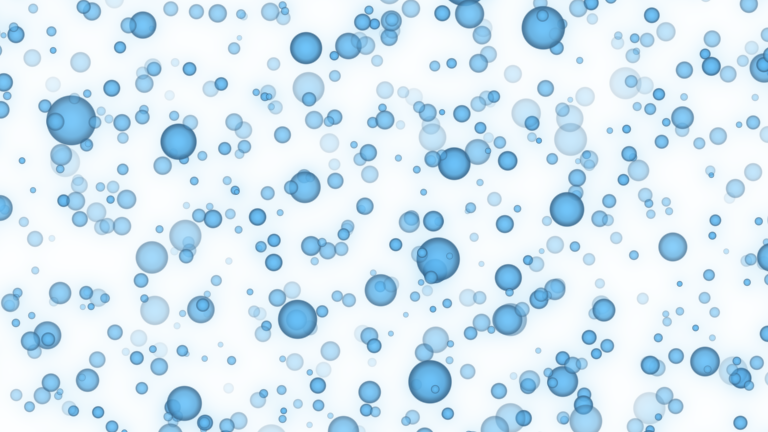
Write a Shadertoy shader that draws this background.

```glsl
// Four random values per cell and layer
vec4 hash4(vec3 cell) {
    vec4 p = fract(cell.xyzx * vec4(0.1031, 0.1030, 0.0973, 0.1099));
    p += dot(p, p.wzxy + 33.33);
    return fract((p.xxyz + p.yzzw) * p.zywx);
}

// Translucent ball with a dark rim and a faint outer glow
vec3 drawBubble(vec3 color, float dist, float radius, float opacity) {
    float pixel = 1.0 / iResolution.y;
    float t = dist / radius;
    vec3 shade = mix(vec3(0.40, 0.75, 0.97), vec3(0.22, 0.40, 0.54),
                     0.25 * smoothstep(0.1, 0.8, t) + 0.75 * smoothstep(0.62, 1.04, t));
    float glow = opacity * 0.07 * exp(-max(dist - radius, 0.0) / 0.018);
    color *= 1.0 - glow * vec3(1.0, 0.4, 0.1);
    float cover = 1.0 - smoothstep(-pixel, pixel, dist - radius);
    return mix(color, shade, cover * opacity);
}

// One jittered bubble per cell, gathered from the 3x3 neighbourhood
vec3 drawLayer(vec3 color, vec2 p, float layer, bool giant) {
    float size = giant ? 0.44 : 0.15;
    vec2 base = floor(p / size);
    for (int y = -1; y <= 1; y++) {
        for (int x = -1; x <= 1; x++) {
            vec2 cell = base + vec2(x, y);
            vec4 rnd = hash4(vec3(cell + 17.0, layer * 7.0 + 3.0));
            vec4 extra = hash4(vec3(cell + 61.0, layer * 5.0 + 41.0));
            if (extra.x > (giant ? 0.8 : 0.93)) continue;

            float radius = giant
                ? 0.034 + 0.038 * rnd.z * rnd.z
                : 0.006 + 0.018 * rnd.z + 0.014 * smoothstep(0.88, 1.0, rnd.z);
            float opacity = giant
                ? mix(0.82, 0.95, rnd.w)
                : mix(0.10, 0.95, pow(rnd.w, 0.75));
            float dist = length(p - (cell + rnd.xy) * size);
            color = drawBubble(color, dist, radius, opacity);
        }
    }
    return color;
}

void mainImage(out vec4 fragColor, in vec2 fragCoord) {
    vec2 p = fragCoord / iResolution.y;
    vec3 color = vec3(1.0);

    // Layers from back to front, with the giants in the middle
    for (int i = 0; i < 8; i++) {
        vec2 offset = vec2(0.37, 0.61) * float(i);
        color = drawLayer(color, p + offset, float(i), i == 4);
    }
    fragColor = vec4(color, 1.0);
}
```
